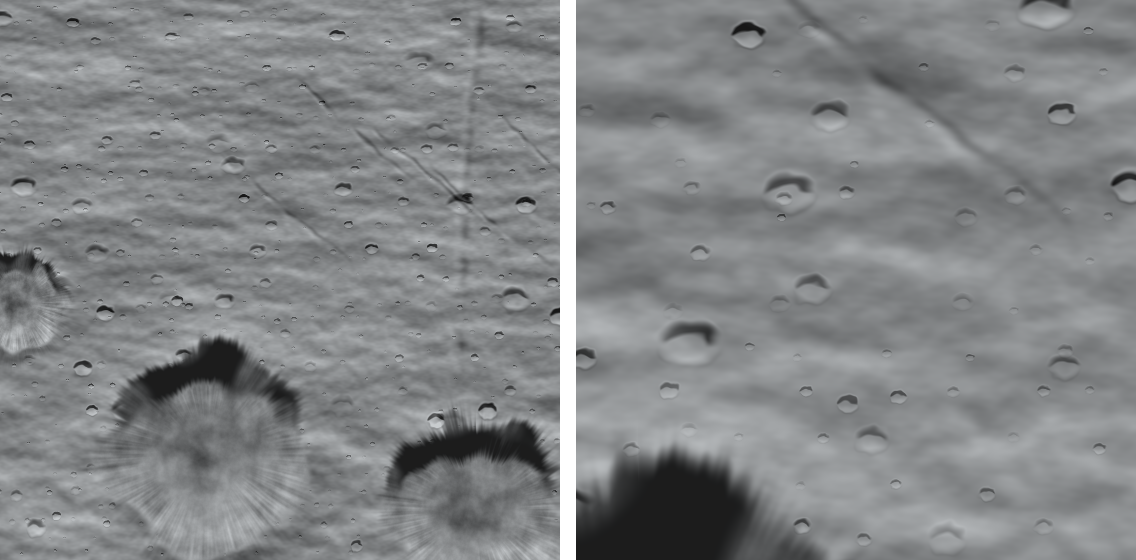
Left: the whole. Right: its middle third, enlarged.
A WebGL 2 fragment shader for this texture:

```glsl
#version 300 es
precision highp float;
// Grey cratered ground lit from the top of the frame. Gradient noise gives the
// relief, jittered grids scatter small bowls, and thin grooves cross the plain.
// Three large craters with ragged, streaked walls lie along a curved path.
uniform vec2 u_resolution;
out vec4 fragColor;

vec2 hash2(vec2 p) {
    vec3 h = fract(p.xyx * vec3(0.1031, 0.1030, 0.0973));
    h += dot(h, h.yzx + 33.33);
    return fract((h.xx + h.yz) * h.zy);
}

float cornerSlope(vec2 cell, vec2 offset) {
    float angle = 6.2832 * hash2(cell).x;
    return dot(vec2(cos(angle), sin(angle)), offset);
}

float noise(vec2 p) {
    vec2 i = floor(p), f = p - i;
    vec2 u = f * f * f * (f * (f * 6.0 - 15.0) + 10.0);
    vec2 e = vec2(1.0, 0.0);
    return mix(mix(cornerSlope(i, f), cornerSlope(i + e, f - e), u.x),
               mix(cornerSlope(i + e.yx, f - e.yx), cornerSlope(i + e.xx, f - e.xx), u.x), u.y);
}

float fbm(vec2 p) {
    float sum = 0.0, amp = 1.0;
    for (int i = 0; i < 5; i++) {
        sum += amp * noise(p);
        p = mat2(1.96, 0.24, -0.24, 1.96) * p + 17.3;
        amp *= 0.5;
    }
    return sum;
}

float bell(float x) { return exp(-x * x); }

// Small bowl of unit radius: shadow crescent above, lit wall below
float bowl(vec2 q, float soft) {
    float d = length(q);
    float inside = 1.0 - smoothstep(1.0 - soft, 1.0 + 0.4 * soft, d);
    float shadow = smoothstep(0.85, 1.1, length(q + vec2(0.05, 0.6))) * smoothstep(-0.2, 0.2, q.y);
    float lit = 1.0 - smoothstep(-0.8, 0.25, q.y);
    return inside * (0.18 * lit - 0.4 * shadow) + 0.06 * q.y * bell((d - 1.1) / 0.11);
}

// One bowl at most per cell of a staggered grid
float scatterBowls(vec2 p, float cells, float amount) {
    vec2 g = p * cells;
    g.x += 0.37 * floor(g.y);
    vec2 id = floor(g);
    vec2 jitter = hash2(id + cells * 7.0), kind = hash2(id + cells * 13.0 + 5.0);
    float radius = mix(0.1, 0.24, kind.x * kind.x);
    vec2 q = (g - id - 0.32 - 0.36 * jitter) / radius;
    q.y *= 1.0 + 0.5 * p.y;
    q += 0.25 * noise(q * 1.4 + id * 3.7);
    float present = step(fract(kind.x * 7.0 + kind.y * 5.0), amount);
    return present * mix(1.0, 0.35, kind.y) * bowl(q, mix(0.15, 0.6, kind.y));
}

// Thin crack from a to b with one lit lip and faded ends
float groove(vec2 p, vec2 a, vec2 b, float width) {
    vec2 along = b - a;
    float t = dot(p - a, along) / dot(along, along);
    float side = dot(p - a, normalize(vec2(-along.y, along.x)));
    side += 0.012 * noise(p * 9.0) + 0.004 * noise(p * 40.0);
    float ends = smoothstep(0.0, 0.2, t) * (1.0 - smoothstep(0.75, 1.0, t));
    float broken = smoothstep(-0.35, 0.2, noise(p * 22.0 + a * 50.0));
    return ends * broken * (0.06 * bell(side / width + 1.9) - 0.13 * bell(side / width));
}

// Large crater of unit radius, laid over the ground tone
float largeCrater(float ground, vec2 q, float seed) {
    float angle = atan(q.x, -q.y);
    float streak = noise(vec2(angle * 15.0 + seed, length(q) * 1.6))
                 + 0.6 * noise(vec2(angle * 31.0, length(q) * 2.5 + seed));
    float lobes = noise(q * 1.7 + seed * 3.1);
    float d = length(q) + 0.28 * lobes + 0.05 * streak;
    float inside = 1.0 - smoothstep(0.92, 1.04, d);

    // Floor and walls
    float inner = 0.47 + 0.17 * (1.0 - smoothstep(-0.9, 0.3, q.y));
    inner += 0.16 * noise(q * vec2(3.0, 4.0) + seed) + 0.1 * fbm(q * 7.0 - seed);
    inner -= 0.17 * bell(length(q + vec2(0.12, 0.05) + 0.3 * lobes) / 0.3);
    inner += 0.15 * streak * smoothstep(0.35, 0.9, d);

    // Patchy shadow under the upper rim
    float reach = length(q + vec2(-0.12, 0.4)) + 0.4 * noise(q * 2.6 - seed) + 0.07 * streak;
    float shadow = smoothstep(0.92, 1.12, reach) * smoothstep(0.05, 0.35, q.y);
    shadow *= mix(0.5, 1.0, smoothstep(-0.2, 0.1, noise(q * 1.9 + seed * 5.0)));
    inner = mix(inner, 0.11, shadow);

    ground += 0.07 * q.y * bell((d - 1.1) / 0.15);
    ground += 0.12 * streak * exp(-9.0 * max(d - 1.0, 0.0));
    return mix(ground, inner, inside);
}

void main() {
    vec2 p = gl_FragCoord.xy / u_resolution.y;

    // Rolling ground, more stretched toward the top
    vec2 g = vec2(p.x + 0.12 * p.y, p.y * (1.0 + 0.25 * p.y)) * vec2(7.0, 12.0);
    float tone = 0.53 + 0.32 * (fbm(g) - fbm(g + vec2(0.03, 0.16)));
    tone += 0.09 * noise(p * vec2(3.0, 6.0) + 4.0) + 0.03 * noise(p * vec2(60.0, 90.0));

    // Scattered bowls
    tone += scatterBowls(p + 0.03, 5.0, 0.45);
    tone += scatterBowls(p, 10.0, 0.4);
    tone += 0.8 * scatterBowls(p, 21.0, 0.4);
    tone += 0.6 * scatterBowls(p, 36.0, 0.35);

    // Slanted cracks and one long upright groove
    for (float i = 0.0; i < 5.0; i++) {
        vec2 start = vec2(0.38 + 0.12 * i, 0.64 + 0.3 * hash2(vec2(i, 3.0)).x);
        tone += groove(p, start, start + vec2(0.26, -0.22), 0.0035);
    }
    tone += 0.7 * groove(p, vec2(0.87, 1.15), vec2(0.81, 0.2), 0.008);

    // Large craters
    for (float i = 0.0; i < 3.0; i++) {
        vec2 center = vec2(0.03 + 0.27 * i + 0.07 * i * i, 0.46 - 0.355 * i + 0.085 * i * i);
        float radius = 0.09 + 0.1525 * i - 0.0575 * i * i;
        tone = largeCrater(tone, (p - center) / radius, 2.7 + 4.3 * i);
    }

    tone = clamp(tone, 0.09, 0.8);
    fragColor = vec4(tone * vec3(0.982, 1.0, 1.012), 1.0);
}
```
